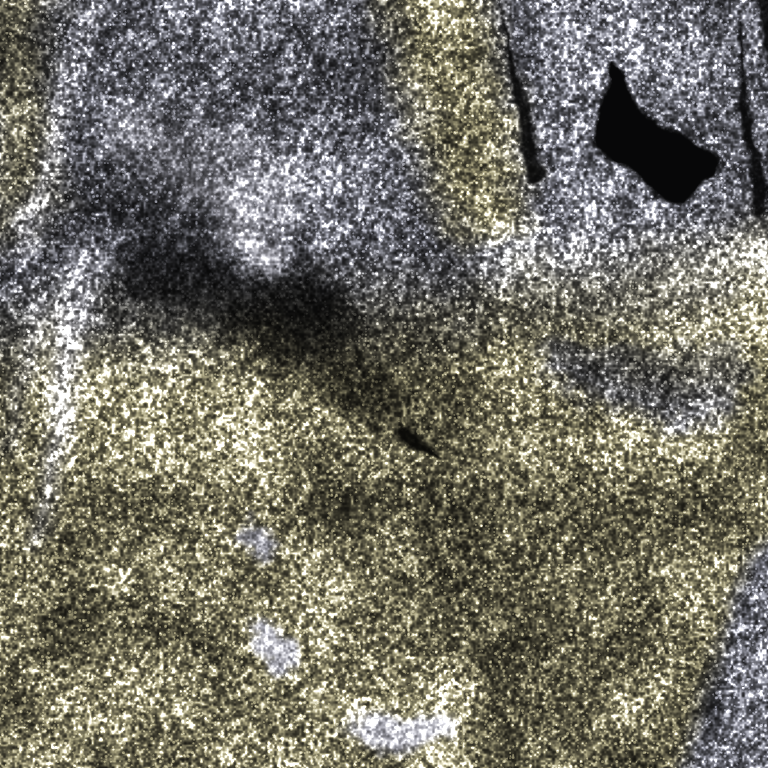
A three.js fragment shader for this texture:

```glsl
// Rough mineral rock face with glittering ochre grain, blue-grey slabs and dark hollows.
varying vec2 vUv;

const vec3 OCHRE = vec3(1.07, 1.03, 0.80);
const vec3 SLATE = vec3(0.97, 0.98, 1.06);
const vec3 QUARTZ = vec3(0.98, 0.98, 1.04);

float hash(vec2 p) {
  vec3 q = fract(vec3(p.xyx) * 0.1031);
  q += dot(q, q.yzx + 33.33);
  return fract((q.x + q.y) * q.z);
}

float noise(vec2 p) {
  vec2 i = floor(p), f = fract(p);
  f = f * f * (3.0 - 2.0 * f);
  float low = mix(hash(i), hash(i + vec2(1.0, 0.0)), f.x);
  float high = mix(hash(i + vec2(0.0, 1.0)), hash(i + 1.0), f.x);
  return mix(low, high, f.y);
}

float fbm(vec2 p) {
  float sum = 0.0, amp = 0.5;
  for (int i = 0; i < 5; i++) {
    sum += amp * noise(p);
    p = mat2(1.6, 1.2, -1.2, 1.6) * p + 17.3;
    amp *= 0.5;
  }
  return sum / 0.97;
}

// Distance to a stroke whose radius runs from ra to rb.
float taper(vec2 p, vec2 a, vec2 b, float ra, float rb) {
  vec2 ab = b - a;
  float h = clamp(dot(p - a, ab) / dot(ab, ab), 0.0, 1.0);
  return length(p - a - ab * h) - mix(ra, rb, h);
}

float fill(float d, float soft) {
  return 1.0 - smoothstep(-soft, soft, d);
}

// Small bright facets, one per cell at most.
float glints(vec2 p, float cells, float share) {
  vec2 id = floor(p * cells);
  vec2 center = 0.3 + 0.4 * vec2(hash(id + 3.1), hash(id + 8.7));
  float d = length(fract(p * cells) - center);
  return step(1.0 - share, hash(id + 51.0)) * (1.0 - smoothstep(0.15, 0.5, d));
}

void main() {
  vec2 uv = vUv;
  vec2 bend = vec2(fbm(uv * 9.0), fbm(uv * 9.0 + 40.0)) - 0.5;
  vec2 rough = vec2(fbm(uv * 45.0 + 9.0), fbm(uv * 45.0 + 70.0)) - 0.5;
  vec2 p = uv + 0.09 * bend + 0.035 * rough;
  vec2 edge = uv + 0.025 * bend + 0.015 * rough;

  // Mineral zones
  float ochre = 1.0 - smoothstep(0.50, 0.70, p.y + 0.08 * (0.5 - p.x));
  ochre = max(ochre, fill(taper(p, vec2(0.56, 1.0), vec2(0.63, 0.74), 0.07, 0.05), 0.04));
  ochre = max(ochre, 0.8 * fill(taper(p, vec2(0.0, 1.0), vec2(0.03, 0.75), 0.06, 0.05), 0.05));
  float greyPatch = fill(taper(p, vec2(0.72, 0.52), vec2(0.92, 0.50), 0.02, 0.05), 0.03);
  float slab = fill(taper(edge, vec2(1.03, 0.25), vec2(0.96, -0.05), 0.06, 0.08), 0.02);
  ochre *= (1.0 - greyPatch) * (1.0 - slab);
  float crust = fill(taper(p, vec2(0.70, 0.60), vec2(1.0, 0.58), 0.07, 0.11), 0.07);
  crust = max(crust, 0.7 * fill(taper(p, vec2(0.68, 0.46), vec2(0.78, 0.43), 0.03, 0.04), 0.05));

  // Broad brightness
  float tone = mix(0.36, 0.395, ochre);
  tone += 0.10 * crust * (1.0 - greyPatch) - 0.04 * greyPatch;
  tone += 0.07 * fill(taper(p, vec2(0.56, 1.0), vec2(0.63, 0.74), 0.06, 0.05), 0.04);
  tone += 0.06 * fill(taper(p, vec2(0.15, 0.48), vec2(0.38, 0.38), 0.07, 0.06), 0.08);
  float shade = fill(taper(p, vec2(0.12, 0.23), vec2(0.22, 0.20), 0.02, 0.04), 0.06);
  shade = max(shade, fill(taper(p, vec2(0.45, 0.36), vec2(0.60, 0.33), 0.03, 0.02), 0.06));
  shade = max(shade, fill(taper(p, vec2(0.66, 0.16), vec2(0.76, 0.23), 0.02, 0.01), 0.04));
  tone *= 1.0 - 0.35 * shade;

  // Slanted pale veins down the left side
  float across = uv.x - 0.22 * uv.y;
  float fibre = noise(vec2(across * 90.0, uv.y * 5.0) + 4.0 * bend);
  float vein = fill(taper(edge, vec2(0.05, 0.30), vec2(0.11, 0.66), 0.008, 0.022), 0.02);
  vein = max(vein, fill(taper(edge, vec2(0.03, 0.67), vec2(0.12, 0.98), 0.015, 0.012), 0.02));
  vein = max(vein, 0.7 * fill(taper(edge, vec2(0.01, 0.42), vec2(0.05, 0.60), 0.01, 0.01), 0.02));
  tone += vein * (0.06 + 0.32 * fibre);

  // Quartz cap and scattered pale patches
  float quartz = 0.65 * fill(taper(p, vec2(0.20, 0.81), vec2(0.34, 0.75), 0.04, 0.06), 0.04);
  quartz = max(quartz, fill(taper(p, vec2(0.25, 0.78), vec2(0.36, 0.68), 0.015, 0.025), 0.025));
  quartz = max(quartz, fill(taper(p, vec2(0.33, 0.32), vec2(0.35, 0.29), 0.015, 0.018), 0.012));
  quartz = max(quartz, fill(taper(p, vec2(0.35, 0.18), vec2(0.38, 0.15), 0.015, 0.02), 0.012));
  quartz = max(quartz, fill(taper(p, vec2(0.50, 0.05), vec2(0.56, 0.06), 0.035, 0.025), 0.015));
  tone = mix(tone, 0.68, quartz * 0.85);

  // Shadowed hollow under the cap, cut by a sharp ledge
  float ledge = edge.y - 0.575 + 0.41 * (edge.x - 0.16);
  float hollow = fill(taper(p, vec2(0.19, 0.65), vec2(0.37, 0.59), 0.06, 0.085), 0.045);
  hollow = max(hollow, 0.7 * fill(taper(p, vec2(0.40, 0.54), vec2(0.56, 0.43), 0.06, 0.03), 0.05));
  hollow = max(hollow, 0.5 * fill(taper(p, vec2(0.02, 0.65), vec2(0.2, 0.7), 0.015, 0.04), 0.04));
  hollow *= smoothstep(-0.006, 0.008, ledge) * (1.0 - 0.8 * quartz);
  tone *= 1.0 - 0.74 * hollow;

  // Grain: broad mottling, diagonal scratches and fine grit
  float mottle = fbm(uv * 12.0 + 31.0) - 0.5;
  float scratch = noise(vec2(dot(uv, vec2(120.0, -70.0)), dot(uv, vec2(18.0, 30.0)))) - 0.5;
  float grit = 0.55 * noise(uv * 190.0) + 0.45 * noise(uv * 340.0 + 7.0) - 0.5;
  tone *= exp2(2.2 * mottle + 0.7 * scratch * (1.0 - ochre) + mix(3.8, 2.2, quartz) * grit);
  float sparkle = glints(uv, 170.0, 0.13) + 0.7 * glints(uv + 0.37, 250.0, 0.12);
  tone += sparkle * 0.38 * (1.0 - 0.75 * hollow) * (1.0 - 0.6 * quartz);

  // Black opening and cracks
  float opening = taper(edge, vec2(0.793, 0.912), vec2(0.808, 0.835), 0.004, 0.035);
  opening = min(opening, taper(edge, vec2(0.81, 0.825), vec2(0.875, 0.782), 0.036, 0.043));
  opening = min(opening, taper(edge, vec2(0.875, 0.785), vec2(0.92, 0.79), 0.04, 0.018));
  float crack = taper(edge, vec2(0.65, 1.0), vec2(0.695, 0.77), 0.001, 0.010);
  crack = min(crack, taper(edge, vec2(0.96, 0.97), vec2(0.99, 0.72), 0.002, 0.010));
  crack = min(crack, taper(edge, vec2(0.99, 1.0), vec2(1.0, 0.94), 0.012, 0.008));
  crack = min(crack, taper(edge, vec2(0.53, 0.44), vec2(0.57, 0.405), 0.009, 0.003));
  tone = mix(tone, 0.03, max(fill(opening, 0.004), 0.9 * fill(crack, 0.004)));

  vec3 tint = mix(mix(SLATE, OCHRE, max(ochre, 0.6 * crust)), QUARTZ, max(quartz, 0.7 * vein));
  tint = mix(tint, vec3(1.0), smoothstep(0.55, 1.0, tone) * 0.6);
  gl_FragColor = vec4(clamp(tone * tint, 0.0, 1.0), 1.0);
}
```
